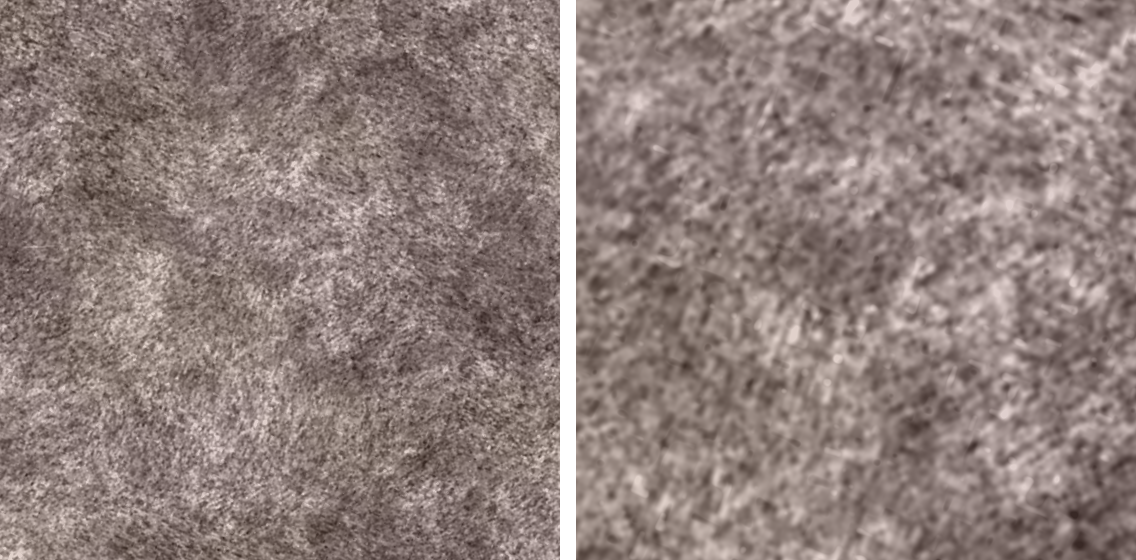
Left, the full canvas; right, a detail of the centre.
Reproduce this texture procedurally as a Shadertoy shader.

```glsl
const vec3 SHADOW_TINT = vec3(0.000, -0.064, -0.074);
const vec3 DUST_TINT = vec3(0.002, -0.058, -0.086);

// Integer hash, 0 to 1
float hash(vec2 cell) {
    uvec2 q = uvec2(ivec2(cell)) * uvec2(1597334673u, 3812015801u);
    uint n = (q.x ^ q.y) * 1597334673u;
    n = (n ^ (n >> 15)) * 2246822519u;
    n ^= n >> 13;
    return float(n >> 8) / 16777216.0;
}

mat2 rotation(float angle) {
    float c = cos(angle), s = sin(angle);
    return mat2(c, s, -s, c);
}

// Smooth value noise, centred on zero
float noise(vec2 p) {
    vec2 cell = floor(p), f = fract(p);
    f = f * f * (3.0 - 2.0 * f);
    float low = mix(hash(cell), hash(cell + vec2(1, 0)), f.x);
    float high = mix(hash(cell + vec2(0, 1)), hash(cell + vec2(1, 1)), f.x);
    return mix(low, high, f.y) - 0.5;
}

float fbm(vec2 p, int octaves) {
    float sum = 0.0, amplitude = 0.5;
    for (int i = 0; i < octaves; i++) {
        sum += amplitude * noise(p);
        p = rotation(0.65) * p * 2.03 + 17.3;
        amplitude *= 0.5;
    }
    return sum;
}

// Grain stretched along one direction
float streaks(vec2 uv, float angle, vec2 frequency) {
    vec2 p = (uv * rotation(angle)) * frequency;
    return 0.85 * noise(p + 31.0) + 0.4 * noise(p * 0.47 + 83.0);
}

// Brushed grain whose direction drifts across the surface
float brushedGrain(vec2 uv) {
    vec2 frequency = vec2(120.0, 225.0);
    float drift = noise(uv * 4.5 + 7.0);
    float rising = streaks(uv, 0.6, frequency);
    float falling = streaks(uv, -0.4, frequency);
    float steep = streaks(uv, 1.2, frequency);
    float grain = mix(rising, falling, smoothstep(0.06, 0.16, drift));
    return mix(grain, steep, smoothstep(-0.16, -0.26, drift));
}

// Soft broken line along a wandering noise contour
float cracks(vec2 uv, float scale, float width) {
    float contour = abs(fbm(uv * scale, 3));
    float gate = smoothstep(0.06, 0.22, noise(uv * 9.0 + 51.0));
    return gate * (1.0 - smoothstep(0.0, width, contour));
}

// Scattered pale scratches
float scratches(vec2 uv, int count) {
    float mask = 0.0;
    for (int i = 0; i < count; i++) {
        float id = float(i);
        vec2 start = vec2(hash(vec2(id, 3)), hash(vec2(id, 9)));
        float angle = mix(-0.65, 0.75, hash(vec2(id, 14)));
        float reach = mix(0.03, 0.13, hash(vec2(id, 21)));
        vec2 p = (uv - start) * rotation(angle);
        p.y += 0.004 * noise(vec2(p.x * 40.0, id));
        float along = clamp(p.x / reach, 0.0, 1.0);
        float d = length(p - vec2(along * reach, 0.0));
        float fade = sin(3.14159 * along);
        mask = max(mask, fade * (1.0 - smoothstep(0.0005, 0.003, d)));
    }
    return mask * smoothstep(-0.25, 0.2, noise(uv * 70.0));
}

void mainImage(out vec4 fragColor, in vec2 fragCoord) {
    vec2 uv = fragCoord / iResolution.y;
    vec2 warp = vec2(fbm(uv * 7.0 + 3.0, 4), fbm(uv * 7.0 + 29.0, 4));
    vec2 warped = uv + 0.1 * warp;

    // Broad stains and crusty mottling
    float stains = fbm(warped * 4.2 + 11.0, 5);
    float crust = fbm(warped * 24.0 + 43.0, 4);
    float smears = fbm((warped * rotation(0.6)) * vec2(15.0, 34.0) + 5.0, 3);
    float shade = smoothstep(0.04, 0.24, fbm(warped * 3.3 + 67.0, 4));

    // Fine surface grain, softer inside the shaded stains
    vec2 turned = rotation(0.4) * uv;
    float grain = 0.29 * brushedGrain(uv);
    grain += 0.2 * noise(turned * 190.0) + 0.16 * noise(turned * 260.0 + 37.0);
    grain *= mix(1.05, 0.75, shade) * (1.0 + 0.9 * crust);

    float tone = 0.54 + 0.25 * stains + 0.27 * crust + 0.14 * smears + grain;
    tone -= 0.065 * shade;
    tone -= 0.06 * cracks(warped, 8.0, 0.035);
    tone += 0.12 * scratches(uv, 12);

    // Bright flecks and dark pits
    float flecks = noise(turned * 135.0 + 19.0) + 0.5 * crust;
    tone += 0.13 * smoothstep(0.3, 0.5, flecks);
    tone -= 0.11 * smoothstep(0.32, 0.5, noise(turned * 125.0 + 71.0));
    tone = clamp(tone, 0.22, 0.88);

    // Mauve shadows against warm dust
    float warmth = smoothstep(-0.2, 0.2, fbm(uv * 5.0 + 91.0, 3) - 0.2 * shade);
    vec3 color = tone + mix(SHADOW_TINT, DUST_TINT, warmth);
    fragColor = vec4(color, 1.0);
}
```
